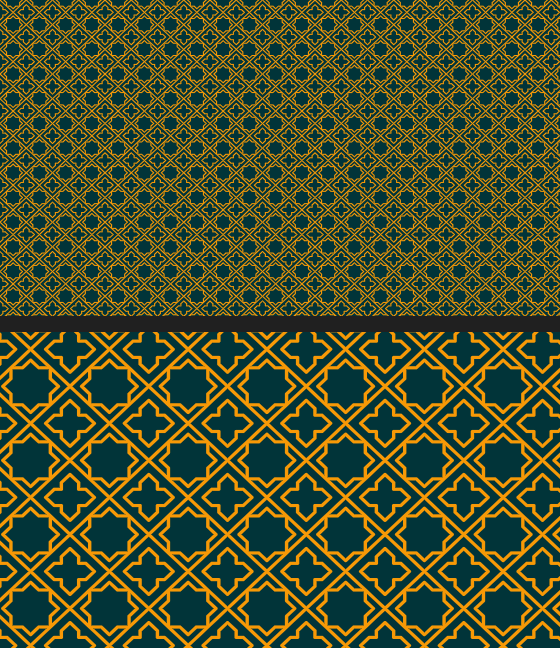
Top, the full canvas; bottom, a detail of the centre.
A WebGL 1 fragment shader for this pattern:

```glsl
precision highp float;
// Geometric lattice: diagonal strapwork divides the plane into diamonds that
// hold eight-pointed stars and pointed crosses in turn. Each cell is folded
// by symmetry so that a few segments draw every outline.

uniform vec2 u_resolution;

const vec2 REPEATS = vec2(21.333, 12.8); // cells across and down
const vec2 STAR_OFFSET = vec2(0.5, 0.0); // first star from the upper left
const float LINE_WIDTH = 0.043;   // in cells
const float STAR_RADIUS = 0.3536; // star corners touch the diagonals
const float CROSS_TIP = 0.31;     // centre to arm tip
const float CROSS_ARM = 0.11;     // half width of an arm
const vec3 GROUND = vec3(0.005, 0.205, 0.225);
const vec3 GOLD = vec3(0.97, 0.60, 0.025);

float segmentDistance(vec2 p, vec2 a, vec2 b) {
  vec2 ab = b - a;
  float t = clamp(dot(p - a, ab) / dot(ab, ab), 0.0, 1.0);
  return length(p - a - ab * t);
}

// Fold the quarter plane onto the octant where x >= y.
vec2 foldOctant(vec2 p) {
  return vec2(max(p.x, p.y), min(p.x, p.y));
}

// Outline of two overlaid squares, one turned by 45 degrees.
float starOutline(vec2 quarter) {
  vec2 p = foldOctant(quarter);
  float side = STAR_RADIUS * 0.7071;
  vec2 tip = vec2(STAR_RADIUS, 0.0);
  vec2 notch = vec2(side, STAR_RADIUS - side);
  return min(segmentDistance(p, tip, notch),
             segmentDistance(p, notch, vec2(side)));
}

// Outline of a cross whose four arms end in points.
float crossOutline(vec2 quarter) {
  vec2 p = foldOctant(quarter);
  vec2 tip = vec2(CROSS_TIP, 0.0);
  vec2 shoulder = vec2(CROSS_TIP - CROSS_ARM, CROSS_ARM);
  return min(segmentDistance(p, tip, shoulder),
             segmentDistance(p, shoulder, vec2(CROSS_ARM)));
}

void main() {
  // Cell units, counted from the upper left corner.
  vec2 uv = gl_FragCoord.xy / u_resolution;
  vec2 cell = vec2(uv.x, 1.0 - uv.y) * REPEATS - STAR_OFFSET;
  vec2 pixel = REPEATS / u_resolution;

  // Quarter cell: star centre at 0, cross centre at 0.5.
  vec2 quarter = abs(fract(cell + 0.5) - 0.5);

  float diagonals = abs(quarter.x + quarter.y - 0.5) * 0.7071;
  float outlines = min(starOutline(quarter), crossOutline(0.5 - quarter));
  float dist = min(diagonals, outlines);

  // Edge smoothed over one pixel.
  float inside = (0.5 * LINE_WIDTH - dist) / (0.5 * (pixel.x + pixel.y));
  float coverage = clamp(inside + 0.5, 0.0, 1.0);
  gl_FragColor = vec4(mix(GROUND, GOLD, coverage), 1.0);
}
```
